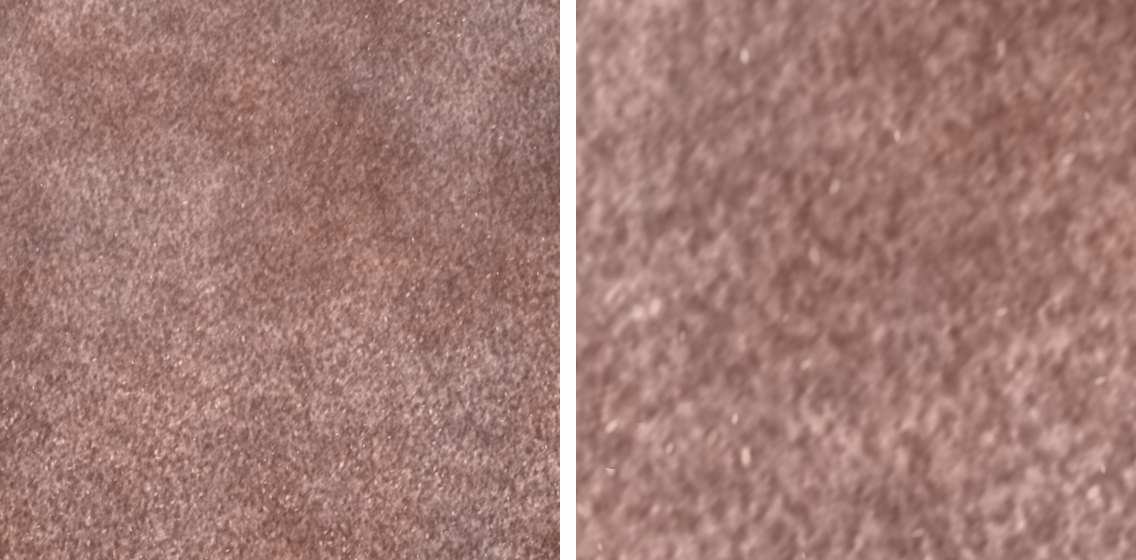
Left: the whole. Right: its middle third, enlarged.
Reproduce this texture procedurally as a three.js fragment shader.

```glsl
#define BASE_COLOR vec3(0.622, 0.481, 0.452)
#define FLECK_COLOR vec3(0.90, 0.78, 0.73)
#define WARM_SHIFT vec3(0.022, -0.006, -0.022)
#define GRAIN_FREQ vec2(165.0, 98.0)
#define GRAIN_LEAN 0.38
#define GRAIN_CONTRAST 0.32
#define MOTTLE_FREQ 6.0
#define MOTTLE_CONTRAST 0.21
#define FLECK_CELLS 75.0
#define FLECK_SHARE 0.10

varying vec2 vUv;

float hash(vec2 p) {
  return fract(sin(dot(p, vec2(127.1, 311.7))) * 43758.5453);
}

mat2 rotation(float angle) {
  float c = cos(angle), s = sin(angle);
  return mat2(c, s, -s, c);
}

float valueNoise(vec2 p) {
  vec2 cell = floor(p);
  vec2 f = fract(p);
  vec2 w = f * f * (3.0 - 2.0 * f);
  float low = mix(hash(cell), hash(cell + vec2(1.0, 0.0)), w.x);
  float high = mix(hash(cell + vec2(0.0, 1.0)), hash(cell + vec2(1.0)), w.x);
  return mix(low, high, w.y);
}

// Cloudy variation, centred on zero
float mottle(vec2 p) {
  float sum = 0.0;
  float weight = 0.5;
  for (int i = 0; i < 4; i++) {
    sum += weight * (valueNoise(p) - 0.5);
    p = rotation(0.65) * p * 2.07 + 17.3;
    weight *= 0.72;
  }
  return sum;
}

// Fine fibres leaning to the upper right, centred on zero
float grain(vec2 uv) {
  float coarse = valueNoise(rotation(GRAIN_LEAN) * uv * GRAIN_FREQ);
  float cross = valueNoise(rotation(GRAIN_LEAN - 0.55) * uv * GRAIN_FREQ * 1.25 + 41.0);
  float fine = valueNoise(rotation(GRAIN_LEAN + 0.3) * uv * GRAIN_FREQ * 1.8 + 83.0);
  return 0.55 * coarse + 0.42 * cross + 0.38 * fine - 0.675;
}

// Scattered pale chips, one candidate per cell
float flecks(vec2 uv, float share) {
  vec2 p = uv * FLECK_CELLS;
  vec2 home = floor(p);
  float cover = 0.0;
  for (int y = -1; y <= 1; y++) {
    for (int x = -1; x <= 1; x++) {
      vec2 cell = home + vec2(float(x), float(y));
      vec2 center = cell + vec2(hash(cell + 3.1), hash(cell + 7.7));
      float size = mix(0.18, 0.40, hash(cell + 11.9));
      float lean = GRAIN_LEAN + 1.6 * (hash(cell + 19.3) - 0.5);
      vec2 d = rotation(lean) * (p - center) * vec2(1.35, 0.8);
      float chip = 1.0 - smoothstep(0.25 * size, 1.2 * size, length(d));
      float present = step(hash(cell + 29.7), share);
      cover = max(cover, chip * present * mix(0.3, 0.9, hash(cell + 37.1)));
    }
  }
  return cover;
}

void main() {
  float clouds = mottle(vUv * MOTTLE_FREQ);
  float warmth = mottle(vUv * MOTTLE_FREQ * 0.6 + 53.0);
  float patches = valueNoise(vUv * 8.0 + 71.0);

  // The lower part is rougher and carries more chips
  float lower = 1.0 - smoothstep(0.1, 0.65, vUv.y);
  float roughness = mix(0.9, 1.18, lower);
  float share = FLECK_SHARE * mix(0.35, 1.9, lower) * mix(0.3, 1.6, patches);

  // Tone, with highlights reaching further than shadows
  float tone = GRAIN_CONTRAST * roughness * grain(vUv) + MOTTLE_CONTRAST * clouds;
  tone += 0.9 * tone * tone;
  tone -= 0.025 * smoothstep(0.8, 1.0, vUv.x);

  // Brown below and mauve grey above
  float warm = 2.2 * warmth + 0.45 * (0.5 - vUv.y) - 0.3 * (vUv.x - 0.5);
  vec3 color = BASE_COLOR + tone + WARM_SHIFT * warm;
  color = mix(color, FLECK_COLOR + 0.4 * tone, flecks(vUv, share));
  gl_FragColor = vec4(clamp(color, 0.0, 1.0), 1.0);
}
```
